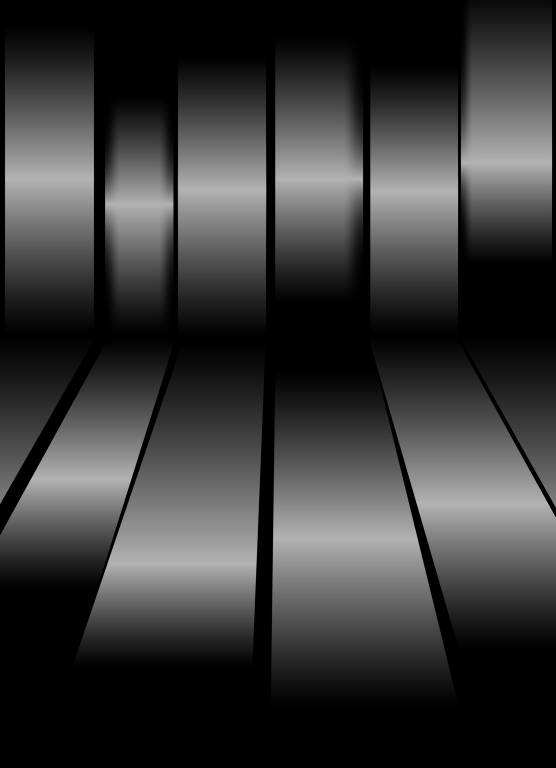
A WebGL 2 fragment shader for this background:

```glsl
#version 300 es
precision highp float;
// Six upright metallic panels above six floor strips that fan out in perspective.
// Each strip is cut by two straight edges and lit by a vertical ramp that rises
// to a sharp highlight; some panels also have shaded sides.

uniform vec2 u_resolution;
out vec4 fragColor;

const int COUNT = 6;
const float HIGHLIGHT = 0.70;
const float FALLOFF = 1.2;
const float FLOOR_FAR = 0.56;
const float FLOOR_NEAR = 0.08;

// Upright panels: left and right edge
const vec2 WALL_SIDES[COUNT] = vec2[COUNT](
    vec2(0.009, 0.169), vec2(0.189, 0.312), vec2(0.320, 0.479),
    vec2(0.495, 0.653), vec2(0.666, 0.824), vec2(0.829, 0.993));

// Upright panels: width of the shading on the left and right side
const vec2 WALL_SHADE[COUNT] = vec2[COUNT](
    vec2(0.0), vec2(0.028), vec2(0.0),
    vec2(0.0, 0.038), vec2(0.0), vec2(0.022, 0.0));

// Light ramps: top, highlight and bottom height
const vec3 WALL_RAMP[COUNT] = vec3[COUNT](
    vec3(0.967, 0.767, 0.564), vec3(0.876, 0.734, 0.564),
    vec3(0.928, 0.753, 0.560), vec3(0.954, 0.767, 0.605),
    vec3(0.915, 0.751, 0.564), vec3(1.020, 0.788, 0.655));
const vec3 FLOOR_RAMP[COUNT] = vec3[COUNT](
    vec3(0.564, 0.271, 0.150), vec3(0.560, 0.376, 0.232),
    vec3(0.557, 0.266, 0.130), vec3(0.518, 0.299, 0.078),
    vec3(0.564, 0.344, 0.154), vec3(0.564, 0.270, 0.150));

// Floor strips: left and right edge at the far end, then at the near end
const vec4 FLOOR_SIDES[COUNT] = vec4[COUNT](
    vec4(-1.0, 0.171, -1.0, -0.208), vec4(0.195, 0.316, -0.169, 0.108),
    vec4(0.331, 0.478, 0.106, 0.451), vec4(0.496, 0.663, 0.487, 0.825),
    vec4(0.663, 0.821, 0.855, 1.188), vec4(0.828, 2.0, 1.201, 2.0));

// Brightness that climbs from both ends of the ramp to its highlight
float rampLight(float y, vec3 ramp) {
    float above = (ramp.x - y) / (ramp.x - ramp.y);
    float below = (y - ramp.z) / (ramp.y - ramp.z);
    return pow(clamp(min(above, below), 0.0, 1.0), FALLOFF);
}

// Smooth-edged coverage between two sides
float stripMask(float x, vec2 sides, float blur) {
    return smoothstep(-blur, blur, x - sides.x)
         * smoothstep(-blur, blur, sides.y - x);
}

// Inner side shading, zero at a shaded edge and one further in
float sideShade(float x, vec2 sides, vec2 width) {
    vec2 depth = vec2(x - sides.x, sides.y - x);
    vec2 lit = smoothstep(vec2(0.0), max(width, vec2(0.0001)), depth);
    return lit.x * lit.y;
}

float wallPanel(vec2 p, vec2 sides, vec3 ramp, vec2 shade, float blur) {
    float light = rampLight(p.y, ramp);
    // The highlight shines through the shaded sides
    float shading = mix(sideShade(p.x, sides, shade), 1.0, light * light);
    return light * shading * stripMask(p.x, sides, blur);
}

float floorStrip(vec2 p, vec4 ends, vec3 ramp, float blur) {
    float nearness = (FLOOR_FAR - p.y) / (FLOOR_FAR - FLOOR_NEAR);
    vec2 sides = mix(ends.xy, ends.zw, nearness);
    return rampLight(p.y, ramp) * stripMask(p.x, sides, blur);
}

void main() {
    vec2 p = gl_FragCoord.xy / u_resolution;
    float blur = 0.7 / u_resolution.x;
    float light = 0.0;
    for (int i = 0; i < COUNT; i++) {
        float wall = wallPanel(p, WALL_SIDES[i], WALL_RAMP[i], WALL_SHADE[i], blur);
        float ground = floorStrip(p, FLOOR_SIDES[i], FLOOR_RAMP[i], blur);
        light = max(light, max(wall, ground));
    }
    fragColor = vec4(vec3(HIGHLIGHT * light), 1.0);
}
```
